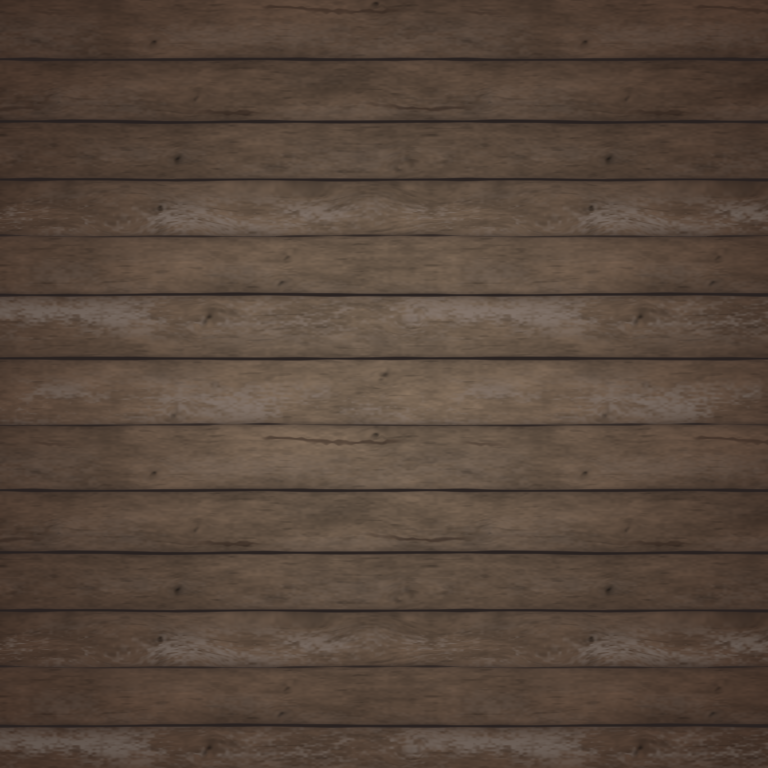
Reproduce this texture procedurally as a WebGL 1 fragment shader.

```glsl
precision highp float;
uniform vec2 u_resolution;

const float TILE = 0.5612;        // side of one repeat, in canvas units
const float PLANKS = 7.0;         // planks in one repeat
const float SEAM_THICK = 0.0021;  // half widths, in canvas units
const float SEAM_THIN = 0.0014;
const float SEAM_SOFT = 0.0016;
const float KNOT_SIZE = 0.018;    // in tile units
const float GRAIN = 0.30;
const float BLOTCH = 0.38;
const vec3 WOOD_EDGE = vec3(0.258, 0.190, 0.152);
const vec3 WOOD_CENTER = vec3(0.428, 0.362, 0.300);
const vec3 SCUFF = vec3(0.520, 0.462, 0.425);
const vec3 SEAM = vec3(0.150, 0.125, 0.122);
const vec3 CRACK = vec3(0.180, 0.130, 0.105);

float hash(vec2 p) {
  return fract(sin(dot(p, vec2(127.1, 311.7))) * 43758.55);
}

float wrap(float i, float n) {
  return floor(mod(i + 0.5, n));
}

// Value noise that repeats with the tile
float noise(vec2 p, vec2 cells, float seed) {
  vec2 q = p * cells;
  vec2 f = fract(q);
  vec2 a = floor(mod(floor(q) + 0.5, cells));
  vec2 b = floor(mod(a + 1.5, cells));
  f = f * f * (3.0 - 2.0 * f);
  vec2 s = vec2(seed * 17.3, seed * 5.7);
  return mix(mix(hash(a + s), hash(vec2(b.x, a.y) + s), f.x),
             mix(hash(vec2(a.x, b.y) + s), hash(b + s), f.x), f.y);
}

// Height of seam k: uneven spacing and a slight waver along x
float seamHeight(float k, float x) {
  float uneven = 0.014 * cos(6.28318 * (k - 0.6) / PLANKS);
  float waver = noise(vec2(x, 0.0), vec2(5.0, 1.0), wrap(k, PLANKS) + 20.0);
  return (k + 0.942) / PLANKS - 0.008 + uneven + 0.004 * (waver - 0.5);
}

// Line coverage of varying width and a shadow; every third seam is thin
float seamInk(float k, float dist, float x) {
  float m = wrap(k, PLANKS);
  bool thin = m > 0.5 && mod(m, 3.0) < 0.5;
  float vary = noise(vec2(x, 0.0), vec2(13.0, 1.0), m + 40.0);
  float w = (thin ? SEAM_THIN : SEAM_THICK) * mix(0.65, 1.25, vary);
  float soft = max(SEAM_SOFT, 0.75 / u_resolution.y);
  float d = abs(dist) * TILE;
  float line = 1.0 - smoothstep(w - soft, w + soft, d);
  return max(line * (thin ? mix(0.5, 0.85, vary) : 0.95), 0.4 * exp(-d / 0.004));
}

void main() {
  vec2 uv = gl_FragCoord.xy / u_resolution;
  vec2 t = vec2(uv.x, 1.0 - uv.y) / TILE;

  // Plank index and position across the plank, 0 at its top
  float k = floor(t.y * PLANKS - 0.942);
  k += step(seamHeight(k + 1.0, t.x), t.y) - step(t.y, seamHeight(k, t.x));
  float top = seamHeight(k, t.x);
  float bottom = seamHeight(k + 1.0, t.x);
  float h = (t.y - top) / (bottom - top);
  float plank = wrap(k, PLANKS);
  bool wavy = plank == 2.0;

  // Knots: ragged faint rim, small heart, and grain that flows around them
  float knotShade = 0.0;
  float bend = (wavy ? 0.05 : 0.012) * noise(t, vec2(7.0, 13.0), plank);
  float ragged = noise(t, vec2(70.0, 90.0), 31.0) - 0.5;
  for (int i = 0; i < 2; i++) {
    vec2 id = vec2(plank + 3.0, float(i) + 11.0);
    float across = mix(0.14, 0.86, hash(id + 4.7));
    float size = KNOT_SIZE * mix(0.5, 1.1, hash(id + 9.2));
    vec2 d = vec2(fract(t.x - hash(id) + 0.5) - 0.5, (h - across) * (bottom - top));
    d += size * ragged * vec2(0.8, -0.9);
    float r = length(d * vec2(0.8, 1.0) + 0.2 * d.yx) / size;
    knotShade += 0.45 * ragged * exp(-r * r);
    knotShade -= 0.26 * exp(-r * r * 8.0) + 0.10 * exp(-r * r * 0.7);
    bend -= d.y * 0.6 * exp(-r * r * 0.3);
  }

  // Grain at three scales, blotches and a tone for each plank
  vec2 g = t + vec2(0.0, bend);
  float streak = noise(g, vec2(10.0, 90.0), plank + 1.0) * 0.3
               + noise(g, vec2(37.0, 170.0), plank + 2.0) * 0.35
               + noise(g, vec2(95.0, 210.0), plank + 3.0) * 0.35;
  float blotch = noise(g, vec2(5.0, 15.0), plank + 5.0) * 0.55
               + noise(g, vec2(19.0, 38.0), plank + 6.0) * 0.45;
  float fleck = smoothstep(0.72, 0.95, noise(g, vec2(24.0, 130.0), plank + 7.0));
  float tone = 1.02 + GRAIN * (streak - 0.5) + BLOTCH * (blotch - 0.5)
             + 0.12 * (hash(vec2(plank, 2.3)) - 0.5) + knotShade - 0.10 * fleck;

  // Light falls off from the middle of the canvas
  float fall = smoothstep(0.0, 0.75, length((uv - 0.5) * vec2(1.0, 0.95)));
  vec3 color = mix(WOOD_CENTER, WOOD_EDGE, fall) * tone;

  // Pale scuffs, strong on three of the planks: a haze broken into grains
  bool worn = wavy || plank == 4.0 || plank == 5.0;
  float band = (h - (plank == 4.0 ? 0.32 : 0.68)) / 0.34;
  float haze = noise(g, vec2(7.0, 22.0), plank + 8.0);
  float grains = noise(g, vec2(45.0, 110.0), plank + 9.0) * 0.5
               + noise(g, vec2(110.0, 200.0), plank + 10.0) * 0.5;
  float scuff = smoothstep(0.55, 1.15, haze * 0.7 + grains * 0.75) * exp(-band * band);
  color = mix(color, SCUFF * mix(1.0, 0.74, fall), scuff * (worn ? 0.95 : 0.25));

  // Long broken cracks on two planks
  float crackLine = (plank == 0.0 ? 0.68 : 0.15)
                  + 0.2 * noise(g, vec2(5.0, 1.0), plank + 12.0) + 0.05 * ragged;
  float crackOn = smoothstep(0.35, 0.7, noise(t, vec2(9.0, 1.0), plank + 14.0));
  float crack = 1.0 - smoothstep(0.005, 0.045, abs(h - crackLine));
  bool cracked = plank == 0.0 || plank == 6.0;
  color = mix(color, CRACK, cracked ? 0.5 * crack * crackOn : 0.0);

  // Dark seams between planks
  float ink = max(seamInk(k, t.y - top, t.x), seamInk(k + 1.0, t.y - bottom, t.x));
  gl_FragColor = vec4(mix(color, SEAM, ink), 1.0);
}
```
